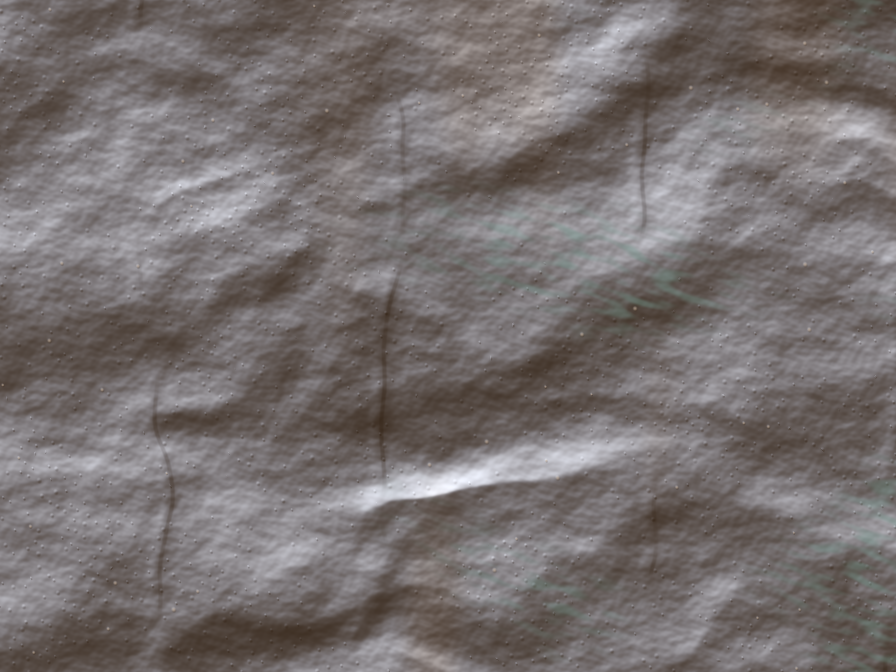
A Shadertoy shader for this texture:

```glsl
// A crumpled sheet of weathered metal lit from the upper left.
// Ridged gradient noise and wavering vertical creases form a height field;
// its slope toward the light picks the tone, then rust, patina and grit tint it.

const vec3 SHADOW_BROWN = vec3(0.36, 0.32, 0.30);
const vec3 SHEET_GREY   = vec3(0.49, 0.47, 0.48);
const vec3 SHEEN_BLUE   = vec3(0.75, 0.75, 0.78);
const vec3 PATINA_GREEN = vec3(0.45, 0.59, 0.55);
const vec3 RUST_TINT    = vec3(1.03, 0.97, 0.90);
const vec3 GRIT_PALE    = vec3(0.78, 0.70, 0.62);
const vec2 LIGHT_DIR    = vec2(-0.42, 0.91);
const float CONTRAST     = 0.28;
const float EXPOSURE     = -0.07;
const float FOLD_TILT    = 0.12;
const float FOLD_HEIGHT  = 0.28;
const float RIDGE_HEIGHT = 0.13;
const float WRINKLE_HEIGHT = 0.07;
const float GRAIN_HEIGHT = 0.032;
const float PEBBLE_CELLS = 66.0;
const float PEBBLE_HEIGHT = 0.0024;
const float CREASE_HEIGHT = 0.010;
const int CREASES = 4;
const int GRAIN_OCTAVES = 5;

vec2 hash2(vec2 p) {
    vec3 a = fract(p.xyx * vec3(0.1031, 0.1030, 0.0973));
    a += dot(a, a.yzx + 33.33);
    return fract((a.xx + a.yz) * a.zy);
}

float cornerRamp(vec2 cell, vec2 offset) {
    float angle = 6.2832 * hash2(cell).x;
    return dot(vec2(cos(angle), sin(angle)), offset);
}

float gradientNoise(vec2 p) {
    vec2 i = floor(p), f = p - i;
    vec2 u = f * f * f * (f * (f * 6.0 - 15.0) + 10.0);
    vec2 e = vec2(1.0, 0.0);
    return mix(mix(cornerRamp(i, f), cornerRamp(i + e, f - e), u.x),
               mix(cornerRamp(i + e.yx, f - e.yx), cornerRamp(i + 1.0, f - 1.0), u.x), u.y);
}

mat2 rotation(float a) {
    return mat2(cos(a), sin(a), -sin(a), cos(a));
}

// Signed distance to a wavering vertical crease, and its strength along y
vec2 crease(vec2 p, int index) {
    float id = float(index) * 7.37 + 0.4;
    float x = (0.155 + 0.28 * float(index)) * iResolution.x / iResolution.y;
    x += 0.07 * gradientNoise(vec2(p.y * 2.1, id)) + 0.02 * gradientNoise(vec2(p.y * 10.0, id));
    float strength = gradientNoise(vec2(p.y * 3.3 + 5.0, id + 40.0));
    strength += 0.5 * gradientNoise(vec2(p.y * 14.0, id + 60.0));
    return vec2(p.x - x, smoothstep(-0.15, 0.4, strength));
}

// Small round lumps, gathered in patches: x = profile, y = random id
vec2 pebbles(vec2 p) {
    vec2 g = rotation(0.6) * p * PEBBLE_CELLS;
    vec2 cell = floor(g), rnd = hash2(cell + 17.0);
    float radius = mix(0.15, 0.30, rnd.y);
    float d = length(g - cell - mix(vec2(0.3), vec2(0.7), rnd));
    float id = hash2(cell + 91.0).x;
    float density = 0.24 + 0.7 * gradientNoise(p * 4.0 + 8.0);
    return vec2(smoothstep(radius, 0.0, d) * step(id, density), id);
}

float sheetHeight(vec2 p) {
    vec2 q = p + 0.16 * vec2(gradientNoise(p * 2.6 + 3.1), gradientNoise(p * 2.6 + 31.7));
    q += 0.035 * vec2(gradientNoise(p * 7.0 + 14.0), gradientNoise(p * 7.0 + 63.0));
    float h = 0.0;
    // Creases, which also offset the folds on either side
    for (int i = 0; i < CREASES; i++) {
        vec2 c = crease(p, i);
        h += CREASE_HEIGHT * c.y * exp(-pow(c.x / 0.011, 2.0));
        q.y += 0.04 * cos(float(i) * 2.4) * smoothstep(-0.035, 0.035, c.x);
    }
    // Broad folds, sharper ridges and patches of small wrinkles
    vec2 f = rotation(-FOLD_TILT) * q;
    h += FOLD_HEIGHT * gradientNoise(f * vec2(1.9, 3.2) + 12.3);
    float n = gradientNoise(f * vec2(2.7, 4.6) + 47.6);
    h -= RIDGE_HEIGHT * sqrt(n * n + 0.0015);
    n = gradientNoise(rotation(-0.25) * f * vec2(5.5, 8.5) + 28.4);
    float wrinkled = smoothstep(-0.3, 0.3, gradientNoise(p * 2.4 + 81.0));
    h -= WRINKLE_HEIGHT * wrinkled * sqrt(n * n + 0.003);
    // Dents down to fine grain
    vec2 g = p * vec2(7.0, 9.0);
    float amplitude = GRAIN_HEIGHT;
    for (int i = 0; i < GRAIN_OCTAVES; i++) {
        h += amplitude * gradientNoise(g + 5.7);
        g = rotation(0.5) * g * 1.9;
        amplitude *= 0.50;
    }
    return h + PEBBLE_HEIGHT * pebbles(p).x;
}

void mainImage(out vec4 fragColor, in vec2 fragCoord) {
    vec2 p = fragCoord / iResolution.y;

    // Slope toward the light, softly limited
    vec2 e = LIGHT_DIR * 0.0015;
    float slope = (sheetHeight(p - e) - sheetHeight(p + e)) / 0.003;
    slope /= sqrt(1.0 + 0.09 * slope * slope);

    // Broad variation of tone, with dark hairlines along the creases
    float shade = EXPOSURE + CONTRAST * slope + 0.20 * gradientNoise(p * 2.6 + 70.0);
    shade += 0.10 * (p.y - 0.5) - 0.06 * (p.x - 0.67);
    for (int i = 0; i < CREASES; i++) {
        vec2 c = crease(p, i);
        shade -= 0.14 * c.y * c.y * smoothstep(0.005, 0.001, abs(c.x - 0.007));
    }
    float tone = SHEET_GREY.r * exp(shade) - SHEET_GREY.r;
    vec3 color = SHEET_GREY
        + (SHEET_GREY - SHADOW_BROWN) * min(tone, 0.0) / (SHEET_GREY.r - SHADOW_BROWN.r)
        + (SHEEN_BLUE - SHEET_GREY) * max(tone, 0.0) / (SHEEN_BLUE.r - SHEET_GREY.r);

    // Rust running down, and scratchy patina toward the right
    float rust = smoothstep(0.08, 0.5, gradientNoise(p * vec2(7.0, 1.6) + 23.0));
    color *= mix(vec3(1.0), RUST_TINT, 0.7 * rust * smoothstep(0.3, 0.7, p.x));
    float stain = smoothstep(0.05, 0.4, gradientNoise(p * vec2(2.6, 4.0) + 55.0));
    float streak = smoothstep(-0.1, 0.5, gradientNoise(rotation(0.3) * p * vec2(20.0, 70.0)));
    color = mix(color, PATINA_GREEN, 0.45 * stain * streak * smoothstep(0.4, 0.9, p.x));

    // A few pale grains of grit
    vec2 lump = pebbles(p);
    color = mix(color, GRIT_PALE, 0.6 * lump.x * step(lump.y, 0.008));
    fragColor = vec4(clamp(color, 0.0, 1.0), 1.0);
}
```
